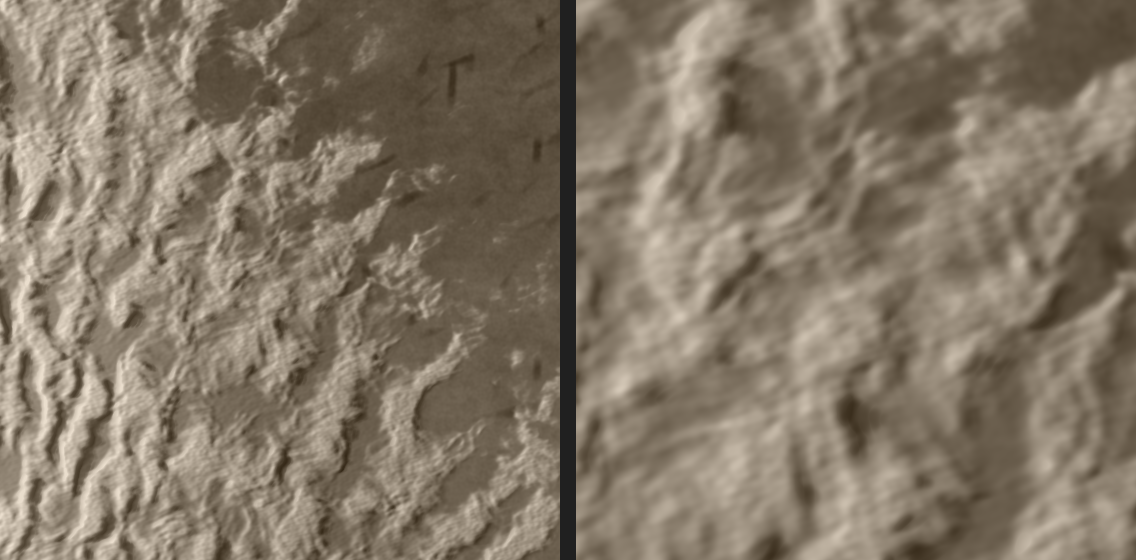
Left, the full canvas; right, a detail of the centre.
Write a WebGL 1 fragment shader that draws this texture.

```glsl
precision highp float;
// Rough stucco wall raked by light from the left, falling into shade at upper right.
uniform vec2 u_resolution;

const vec2 LIGHT_TRAVEL = vec2(0.97, -0.24);
const vec3 WARM_TINT = vec3(0.048, 0.0, -0.066);

vec2 hashGradient(vec2 cell) {
  vec3 q = fract(cell.xyx * vec3(0.1031, 0.1030, 0.0973));
  q += dot(q, q.yzx + 33.33);
  return fract((q.xx + q.yz) * q.zy) * 2.0 - 1.0;
}

// Gradient noise, roughly -0.7 to 0.7
float noise(vec2 p) {
  vec2 i = floor(p);
  vec2 f = p - i;
  vec2 s = f * f * f * (f * (f * 6.0 - 15.0) + 10.0);
  vec2 e = vec2(1.0, 0.0);
  float a = dot(hashGradient(i), f);
  float b = dot(hashGradient(i + e.xy), f - e.xy);
  float c = dot(hashGradient(i + e.yx), f - e.yx);
  float d = dot(hashGradient(i + e.xx), f - e.xx);
  return mix(mix(a, b, s.x), mix(c, d, s.x), s.y);
}

vec2 rotate(vec2 p, float angle) {
  float c = cos(angle);
  float s = sin(angle);
  return vec2(c * p.x + s * p.y, c * p.y - s * p.x);
}

// Ridges stand upright and fine at the left, lean and widen to the right
vec2 ridgeSpace(vec2 p) {
  float u = p.x * (1.0 - 0.8 * (p.y - 0.5));
  return vec2(17.0 * log(1.0 + 1.7 * max(u, -0.3)), p.y * 9.0);
}

// Plaster relief: ridges broken into lumps, with crumbs on top
float plasterHeight(vec2 p) {
  vec2 bend = vec2(noise(p * 13.0 + 4.7), noise(p * 13.0 + 61.3));
  vec2 q = p + 0.022 * bend;
  float ridge = noise(ridgeSpace(q) + 20.0);
  float lump = noise(q * 25.0 + 9.1);
  float crumb = noise(rotate(q, 0.4) * vec2(52.0, 68.0) + 31.0);
  float grain = noise(rotate(p, 0.3) * vec2(105.0, 150.0) + 77.0);
  float body = smoothstep(-0.36, 0.42, ridge + 0.45 * lump + 0.2 * crumb);
  return body + (0.35 + 0.65 * body) * (0.17 * crumb + 0.11 * grain);
}

// March toward the light for shadows cast by neighbouring ridges
float castShadow(vec2 p, float height) {
  float rise = 0.0;
  for (int i = 1; i <= 5; i++) {
    float reach = float(i) * 0.007;
    rise = max(rise, plasterHeight(p - LIGHT_TRAVEL * reach) - height - reach * 22.0);
  }
  return smoothstep(0.02, 0.4, rise);
}

// Slanting trowel gouges
float gouges(vec2 p, float angle, vec2 scale) {
  vec2 q = p + 0.03 * vec2(noise(p * 9.0), noise(p * 9.0 + 40.0));
  float patches = smoothstep(-0.25, 0.25, noise(p * 6.0 + 13.0));
  return patches * smoothstep(0.2, 0.55, noise(rotate(q, angle) * scale + 50.0));
}

// Short dark pits lined up in faint vertical columns
float columnPits(vec2 p, float spacing) {
  float x = (p.x + 0.015 * noise(p * 11.0)) / spacing - 0.13;
  float column = floor(x + 0.5);
  float offset = abs(x - column) * spacing;
  float streak = noise(vec2(column * 7.3, p.y * 13.0));
  return (1.0 - smoothstep(0.002, 0.012, offset)) * smoothstep(0.12, 0.4, streak);
}

float shadedTone(vec2 p, float height) {
  float tone = mix(0.385, 0.315, smoothstep(0.25, 0.75, p.y));
  tone += 0.05 * noise(p * 7.0 + 3.0) + 0.04 * noise(p * 24.0);
  tone += 0.035 * noise(p * 75.0) + 0.025 * noise(p * 150.0);
  tone += 0.035 * (height - 0.5);
  tone -= 0.15 * gouges(p, 0.45, vec2(10.0, 30.0));
  tone -= 0.08 * gouges(p + 0.37, 0.9, vec2(14.0, 36.0));
  return tone - 0.13 * columnPits(p, 0.157);
}

float litTone(vec2 p, float height) {
  float nearLight = 1.0 - smoothstep(0.0, 0.65, p.x);
  float facing = height - plasterHeight(p - LIGHT_TRAVEL * 0.0045);
  float tone = mix(0.47, 0.62, nearLight);
  tone += 0.2 * (height - 0.5) + 0.75 * clamp(facing, -0.22, 0.25);
  tone += 0.03 * noise(p * 8.0 + 17.0);
  return tone * (1.0 - 0.32 * castShadow(p, height));
}

void main() {
  vec2 p = gl_FragCoord.xy / u_resolution;
  float height = plasterHeight(p);

  // Diagonal edge of the light; high plaster catches it further out
  float intoShade = dot(p, vec2(0.844, 0.537)) - 0.89 + 0.12 * noise(p * 4.0 + 8.0);
  float light = smoothstep(-0.12, 0.12, 0.35 * (height - 0.55) - intoShade);

  float tone = mix(shadedTone(p, height), litTone(p, height), light);
  gl_FragColor = vec4(clamp(tone, 0.1, 0.87) + WARM_TINT, 1.0);
}
```
